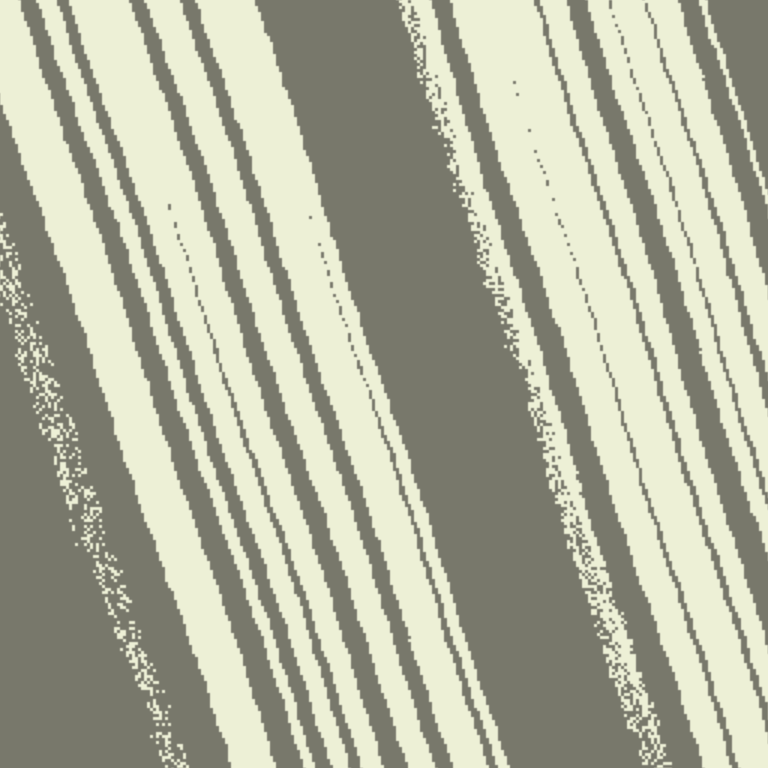
Write a Shadertoy shader that draws this texture.

```glsl
// Slanted two-tone streaks: broad pale bands cut by thin dark lines, with
// frayed, speckled strands beside them. A light/dark field is evaluated on a
// coarse grid for stair-stepped edges, then blended between grid cells.

#define DARK vec3(0.47, 0.47, 0.42)
#define PALE vec3(0.93, 0.94, 0.84)
#define GRID 256.0           // grid cells per canvas height
#define SLANT 0.343          // sideways drift from top to bottom
#define FAN 0.035            // narrowing of the streaks downwards
#define BAND_START 0.145     // centre of the first pale band
#define BAND_STEP 0.575      // distance between pale bands
#define LINE_STEP 0.055      // mean distance between dark lines
#define LINE_WIDTH 0.0055    // mean half width of a dark line
#define LINE_GROWTH 0.011    // widening of lines towards the bottom
#define STRAND_START -0.12   // centre of the first frayed strand
#define STRAND_STEP 0.645    // distance between frayed strands

float hash(vec2 p) {
    return fract(sin(dot(p, vec2(127.1, 311.7))) * 43758.547);
}

// Position across the streaks, with slightly wavering edges
float across(vec2 p, float down) {
    float u = (p.x - SLANT * down) / (1.0 - FAN * down);
    u += 0.0020 * sin(13.0 * down + 9.0 * u);
    u += 0.0010 * sin(71.0 * down + 40.0 * u);
    return u + 0.0007 * sin(163.0 * down - 90.0 * u);
}

// Signed distance to the two pale bands, positive inside
float paleBands(float u) {
    float i = clamp(round((u - BAND_START) / BAND_STEP), 0.0, 1.0);
    return 0.187 + 0.013 * i - abs(u - BAND_START - BAND_STEP * i);
}

// Signed distance to the nearest dark line, negative inside
float darkLines(float u, float down) {
    float d = 1.0;
    float cell = floor(u / LINE_STEP);
    for (int j = -1; j <= 1; j++) {
        float k = cell + float(j);
        float centre = (k + 0.5) * LINE_STEP + 0.012 * sin(5.3 * k + 1.0);
        float halfWidth = LINE_WIDTH + 0.008 * cos(0.7 - 2.0 * k)
                        + LINE_GROWTH * down * fract(0.618 * k + 0.7);
        d = min(d, abs(u - centre) - halfWidth);
    }
    return d;
}

// Weight of the frayed strands
float strands(float u, float down) {
    float weight = 0.0;
    for (int i = 0; i < 2; i++) {
        float n = float(i);
        float width = mix(0.042 - 0.030 * n, 0.024, down);
        float s = (u - STRAND_START - STRAND_STEP * n) / width;
        weight = max(weight, 0.9 * exp(-s * s));
    }
    return weight;
}

// 1 where a grid cell is pale, 0 where it is dark
float paleCell(vec2 cell) {
    vec2 p = (cell + 0.5) / GRID;
    float down = 1.0 - p.y;
    float u = across(p, down);
    float speck = hash(cell);

    float d = min(paleBands(u), darkLines(u, down));
    d = clamp(d + 0.0012 * (speck - 0.5), -0.01, 0.01);

    // Fray: single specks mixed with dashes along the streak
    float column = floor(u * 260.0);
    float dash = hash(vec2(column, floor(down * 14.0 + hash(vec2(column, 7.0)))));
    float grain = mix(speck, dash, 0.45) - 0.5;
    d = mix(d, 0.03 * grain, strands(u, down));
    return step(0.0, d);
}

void mainImage(out vec4 fragColor, in vec2 fragCoord) {
    // Soft blend between the four nearest grid cells
    vec2 g = fragCoord / iResolution.y * GRID - 0.5;
    vec2 cell = floor(g);
    vec2 w = smoothstep(0.1, 0.9, g - cell);
    float lower = mix(paleCell(cell), paleCell(cell + vec2(1.0, 0.0)), w.x);
    float upper = mix(paleCell(cell + vec2(0.0, 1.0)), paleCell(cell + 1.0), w.x);
    fragColor = vec4(mix(DARK, PALE, mix(lower, upper, w.y)), 1.0);
}
```
